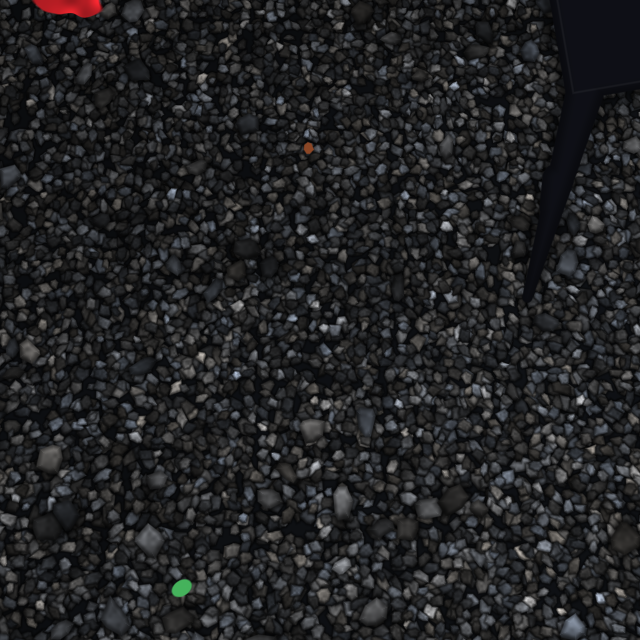
This texture is drawn by a Shadertoy shader. Its source:

```glsl
// Dark crushed gravel seen from above, with a black stand leg and a few bright scraps.
// Angular stones are random convex polygons scattered on jittered grids; layers are
// painted over each other, each stone shading its faces and shadowing those beneath.

const float TAU = 6.2831853;
const int   LAYERS = 5;
const int   SIDES = 7;
const vec3  GAP_COLOR   = vec3(0.036, 0.042, 0.052);
const vec3  WARM_TINT   = vec3(1.03, 0.99, 0.94);
const vec3  COOL_TINT   = vec3(0.91, 0.99, 1.11);
const vec3  STAND_COLOR = vec3(0.055, 0.06, 0.085);
const vec3  RED_SCRAP   = vec3(0.82, 0.13, 0.16);
const vec3  GREEN_DISC  = vec3(0.27, 0.70, 0.36);
const vec3  ORANGE_LEAF = vec3(0.55, 0.28, 0.15);
const vec2  LIGHT_DIR   = vec2(0.35, 0.94);
const float DARK_TONE   = 0.095;
const float LIGHT_TONE  = 0.29;
const float PALE_SHARE  = 0.06;   // share of notably pale stones
const float PALE_BOOST  = 0.17;
const float EDGE_SOFT   = 0.0014; // half width of a blurred edge, in canvas units

float hash1(vec2 p) {
    vec3 q = fract(vec3(p.xyx) * 0.1031);
    q += dot(q, q.yzx + 33.33);
    return fract((q.x + q.y) * q.z);
}

vec2 hash2(vec2 p) {
    return vec2(hash1(p), hash1(p + 57.3));
}

float noise(vec2 p) {
    vec2 i = floor(p), f = fract(p);
    f = f * f * (3.0 - 2.0 * f);
    vec2 e = vec2(0.0, 1.0);
    return mix(mix(hash1(i), hash1(i + e.yx), f.x),
               mix(hash1(i + e.xy), hash1(i + e.yy), f.x), f.y);
}

mat2 rotation(float a) {
    return mat2(cos(a), sin(a), -sin(a), cos(a));
}

// Signed distance to a random convex polygon; facing is the nearest side's normal.
float stoneDistance(vec2 p, float radius, vec2 seed, out vec2 facing) {
    float d = -10.0;
    for (int k = 0; k < SIDES; k++) {
        vec2 h = hash2(seed + float(k) * 7.13);
        float a = (float(k) + 0.75 * h.x) * TAU / float(SIDES);
        vec2 n = vec2(cos(a), sin(a));
        float side = dot(p, n) - radius * (0.72 + 0.4 * h.y);
        if (side > d) { d = side; facing = n; }
    }
    return d;
}

// Paints one jittered grid of stones over the colour below.
vec3 paintStones(vec3 col, vec2 uv, float cells, float presence, float layer) {
    vec2 p = uv * cells, base = floor(p);
    float soft = EDGE_SOFT * cells;
    for (int j = -1; j <= 1; j++)
    for (int i = -1; i <= 1; i++) {
        vec2 cell = base + vec2(i, j);
        vec2 seed = cell + 40.0 + layer * 131.7;
        if (hash1(seed + 3.7) > presence) continue;
        vec2 rel = p - cell - 0.5 - 0.6 * (hash2(seed) - 0.5);
        if (dot(rel, rel) > 1.3) continue;

        // shape
        vec2 h = hash2(seed + 11.9), t = hash2(seed + 23.1);
        float radius = mix(0.30, 0.52, h.x);
        float stretch = mix(1.0, 1.3, h.y);
        mat2 turn = rotation(TAU * t.x);
        vec2 facing;
        float d = stoneDistance(turn * rel * vec2(1.0 / stretch, stretch), radius, seed, facing);
        facing = facing * turn;

        // tone, tilted top, lit bevel and grain
        float tone = mix(DARK_TONE, LIGHT_TONE, pow(t.y, 1.7));
        tone += PALE_BOOST * step(1.0 - PALE_SHARE, hash1(seed + 31.3));
        float tilt = TAU * hash1(seed + 43.7);
        float light = 1.08 + 0.32 * dot(rel, vec2(cos(tilt), sin(tilt))) / radius;
        light += 0.25 * dot(facing, LIGHT_DIR) * smoothstep(-0.28, -0.04, d);
        light *= mix(0.55, 1.0, smoothstep(0.0, 0.20, -d));
        light *= 0.84 + 0.32 * noise(p * 6.0 + seed);
        vec3 stone = tone * light * mix(WARM_TINT, COOL_TINT, hash1(seed + 61.1));

        col *= mix(0.42, 1.0, smoothstep(-0.04, 0.20, d));
        col = mix(col, stone, smoothstep(soft, -soft, d));
    }
    return col;
}

float taperedLeg(vec2 p, vec2 a, vec2 b, float ra, float rb) {
    vec2 ab = b - a;
    float t = clamp(dot(p - a, ab) / dot(ab, ab), 0.0, 1.0);
    return length(p - a - ab * t) - mix(ra, rb, t);
}

float ellipse(vec2 p, vec2 r) {
    return (length(p / r) - 1.0) * min(r.x, r.y);
}

float cover(float d) {
    return smoothstep(EDGE_SOFT, -EDGE_SOFT, d);
}

void mainImage(out vec4 fragColor, in vec2 fragCoord) {
    vec2 uv = fragCoord / iResolution.y;

    // gravel, slightly finer toward the far top edge
    vec2 ground = (uv - 0.5) * (1.0 + vec2(0.24, 0.14) * (uv.y - 0.5)) + 0.5;
    vec3 col = GAP_COLOR;
    for (int n = 0; n < LAYERS; n++) {
        float cells = n == 4 ? 25.0 : 37.0 + 5.0 * float(n);
        float presence = n == 4 ? 0.10 : 0.92 - 0.13 * float(n);
        col = paintStones(col, ground, cells, presence, float(n));
    }

    // broad light: dim at upper left, brighter at lower right
    float glow = 1.16 + 0.30 * (uv.x - 0.5) - 0.22 * (uv.y - 0.5);
    col = col * glow * (0.86 + 0.28 * noise(uv * 5.0)) + 0.006;

    // black stand: leg, joint and head
    float leg = taperedLeg(uv, vec2(0.915, 0.86), vec2(0.824, 0.535), 0.030, 0.008);
    leg = min(leg, taperedLeg(uv, vec2(0.872, 0.72), vec2(0.862, 0.675), 0.025, 0.019));
    vec2 q = abs(rotation(-0.17) * (uv - vec2(0.965, 0.96))) - vec2(0.088, 0.094);
    float head = length(max(q, 0.0)) + min(max(q.x, q.y), 0.0) - 0.010;
    float stand = min(leg, head);
    col *= mix(0.6, 1.0, smoothstep(0.0, 0.025, stand));
    vec3 standCol = STAND_COLOR * (0.65 + 0.35 * smoothstep(0.0, 0.02, -stand));
    standCol += 0.045 * smoothstep(0.003, 0.0, abs(head + 0.012));
    col = mix(col, standCol, cover(stand));

    // scattered scraps
    float crumple = noise(uv * 45.0);
    float red = ellipse(uv - vec2(0.115, 1.0), vec2(0.055, 0.025)) + 0.014 * (crumple - 0.5);
    col = mix(col, RED_SCRAP * (0.65 + 0.6 * crumple), cover(red));
    float green = ellipse(rotation(-0.6) * (uv - vec2(0.284, 0.081)), vec2(0.017, 0.012));
    col = mix(col, GREEN_DISC, cover(green));
    vec2 facing;
    float leaf = stoneDistance(uv - vec2(0.482, 0.768), 0.008, vec2(9.0, 4.0), facing);
    col = mix(col, ORANGE_LEAF, cover(leaf));

    fragColor = vec4(col, 1.0);
}
```
